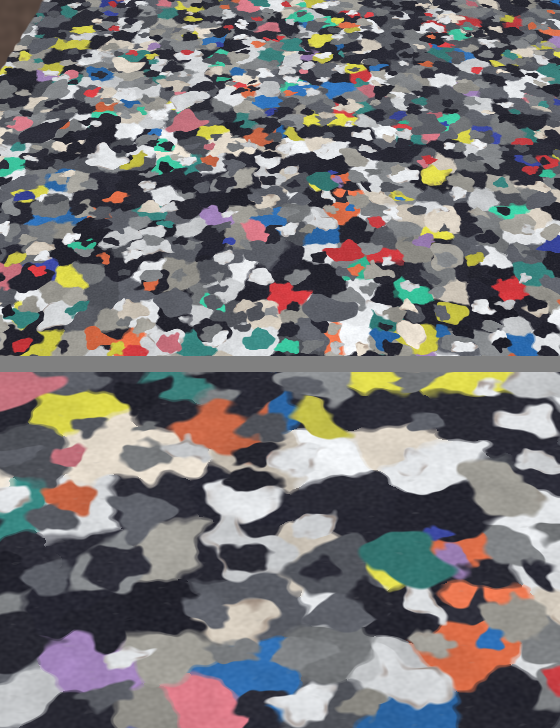
Top, the full canvas; bottom, a detail of the centre.
Give the GLSL for this texture, as a Shadertoy shader.

```glsl
// A slab of pressed recycled plastic flakes, seen at a shallow slant.

const float HORIZON = 2.5;        // height of the vanishing line
const float DEPTH_STRETCH = 1.25; // flattens flakes on the slab
const float BASE_SCALE = 11.0;    // cells per canvas height
const float EDGE_SOFTNESS = 0.0034;
const float WARP = 0.20;          // raggedness of the outlines
const float MOTTLE = 0.10;
const float GRAIN = 0.055;
const vec3 RUST = vec3(0.46, 0.37, 0.32);
const vec3 TABLE = vec3(0.34, 0.28, 0.25);

// Flake layers from bottom to top: cells per height, chance, size
const int LAYERS = 3;
const vec3 LAYER[LAYERS] = vec3[](
    vec3(8.5, 0.75, 1.0), vec3(14.0, 0.55, 0.95), vec3(4.2, 0.20, 0.75));

const int COLOURS = 15;
const vec3 PALETTE[COLOURS] = vec3[](
    vec3(0.13, 0.13, 0.17),  // black
    vec3(0.33, 0.34, 0.37),  // charcoal
    vec3(0.49, 0.50, 0.51),  // grey
    vec3(0.62, 0.61, 0.58),  // warm grey
    vec3(0.88, 0.89, 0.90),  // white
    vec3(0.88, 0.84, 0.78),  // cream
    vec3(0.83, 0.22, 0.24),  // red
    vec3(0.87, 0.42, 0.27),  // orange
    vec3(0.82, 0.45, 0.50),  // pink
    vec3(0.16, 0.42, 0.70),  // blue
    vec3(0.20, 0.25, 0.60),  // navy
    vec3(0.84, 0.82, 0.27),  // yellow
    vec3(0.20, 0.50, 0.48),  // teal
    vec3(0.22, 0.78, 0.62),  // mint
    vec3(0.62, 0.50, 0.72)); // lilac
const float SHARE[COLOURS] = float[](
    0.265, 0.145, 0.125, 0.07, 0.15, 0.06, 0.03, 0.027, 0.013,
    0.02, 0.013, 0.027, 0.025, 0.018, 0.012);

vec3 hash3(vec2 p) {
    vec3 q = fract(p.xyx * vec3(0.1031, 0.1030, 0.0973));
    q += dot(q, q.yxz + 33.33);
    return fract((q.xxy + q.yzz) * q.zyx);
}

float gradientNoise(vec2 p) {
    vec2 i = floor(p), f = p - i;
    vec2 u = f * f * f * (f * (f * 6.0 - 15.0) + 10.0);
    vec4 d;
    for (int k = 0; k < 4; k++) {
        vec2 corner = vec2(k & 1, k >> 1);
        d[k] = dot(hash3(i + corner).xy * 2.0 - 1.0, f - corner);
    }
    return mix(mix(d.x, d.y, u.x), mix(d.z, d.w, u.x), u.y);
}

vec2 warp(vec2 p) {
    vec2 wide = vec2(gradientNoise(p * 2.0), gradientNoise(p * 2.0 + 57.0));
    vec2 fine = vec2(gradientNoise(p * 5.0 + 19.0), gradientNoise(p * 5.0 + 83.0));
    return p + WARP * (1.6 * wide + 0.5 * fine);
}

vec3 flakeColour(vec2 id) {
    vec3 h = hash3(id + 311.7);
    float left = h.x;
    int pick = 0;
    for (int i = 0; i < COLOURS - 1; i++) {
        if (left < SHARE[i]) break;
        left -= SHARE[i];
        pick = i + 1;
    }
    return PALETTE[pick] * (0.88 + 0.22 * h.y) + 0.04 * (h.z - 0.5);
}

// Gapless bed of ragged cells
vec3 bed(vec2 p, float soft) {
    vec2 q = warp(p), cell = floor(q), id1 = cell, id2 = cell;
    float d1 = 9.0, d2 = 9.0;
    for (int k = 0; k < 9; k++) {
        vec2 id = cell + vec2(k % 3 - 1, k / 3 - 1);
        float d = length(q - id - 0.1 - 0.8 * hash3(id).xy);
        if (d < d1) { d2 = d1; id2 = id1; d1 = d; id1 = id; }
        else if (d < d2) { d2 = d; id2 = id; }
    }
    float blend = 0.5 - 0.5 * smoothstep(0.0, 2.0 * soft, d2 - d1);
    return mix(flakeColour(id1), flakeColour(id2), blend);
}

// Scattered lobed flakes painted over the colour below
vec3 scatter(vec3 colour, vec2 p, vec3 layer, vec2 seed, float soft) {
    vec2 q = warp(p + seed), cell = floor(q);
    float rimMask = smoothstep(-0.1, 0.4, gradientNoise(p * 3.0 + 7.0));
    for (int k = 0; k < 9; k++) {
        vec2 id = cell + vec2(k % 3 - 1, k / 3 - 1);
        vec3 h = hash3(id), g = hash3(id + 71.3);
        if (h.z > layer.y) continue;
        vec2 v = q - id - 0.2 - 0.6 * h.xy;
        float turn = (g.x - 0.5) * 2.4, c = cos(turn), s = sin(turn);
        v = mat2(c, -s, s, c) * v;
        float radius = layer.z * mix(0.28, 0.55, g.y);
        v.y *= mix(1.0, 1.7, g.z);
        float a = atan(v.y, v.x);
        radius *= 1.0 + 0.12 * sin(3.0 * a + 40.0 * g.x) + 0.07 * sin(5.0 * a + 40.0 * g.y);
        float d = length(v) - radius;
        vec3 flake = flakeColour(id + seed);
        // Grimy rim on pale flakes
        float pale = smoothstep(0.5, 0.85, min(flake.r, flake.g));
        float rim = 1.0 - smoothstep(0.0, 2.5 * soft, abs(d + soft));
        flake = mix(flake, RUST, 0.6 * rim * pale * rimMask);
        colour = mix(colour, flake, smoothstep(soft, -soft, d));
    }
    return colour;
}

void mainImage(out vec4 fragColor, in vec2 fragCoord) {
    vec2 uv = fragCoord / iResolution.y;
    float aspect = iResolution.x / iResolution.y;

    // Slanted slab plane
    float depth = HORIZON / (HORIZON - uv.y);
    vec2 slab = vec2((uv.x - 0.5 * aspect) * depth, DEPTH_STRETCH * HORIZON * (depth - 1.0));
    float soft = EDGE_SOFTNESS * depth;

    // Flakes
    vec3 colour = bed(slab * BASE_SCALE + 20.0, soft * BASE_SCALE);
    for (int i = 0; i < LAYERS; i++) {
        vec2 seed = vec2(43.0, 29.0) * float(i + 1);
        colour = scatter(colour, slab * LAYER[i].x, LAYER[i], seed, soft * LAYER[i].x);
    }

    // Cloudy plastic, fine grain and pale scuffs
    float cloud = gradientNoise(slab * 16.0) + 0.6 * gradientNoise(slab * 45.0);
    float grain = gradientNoise(slab * 150.0);
    float scuff = smoothstep(0.32, 0.55, gradientNoise(slab * vec2(60.0, 110.0) + 9.0));
    colour *= 1.0 + MOTTLE * cloud;
    colour += GRAIN * grain + 0.12 * scuff * (0.6 - colour);
    colour = mix(colour, vec3(0.56, 0.58, 0.60), 0.03 + 0.07 * uv.y);

    // Table beyond the far left corner
    float edge = uv.x - 0.62 * (uv.y - 0.80) + 0.01 * gradientNoise(uv * 40.0);
    vec3 table = TABLE * (1.0 + 0.2 * gradientNoise(uv * 30.0));
    colour = mix(table, colour, smoothstep(-0.004, 0.004, edge));

    fragColor = vec4(clamp(colour, 0.0, 1.0), 1.0);
}
```
